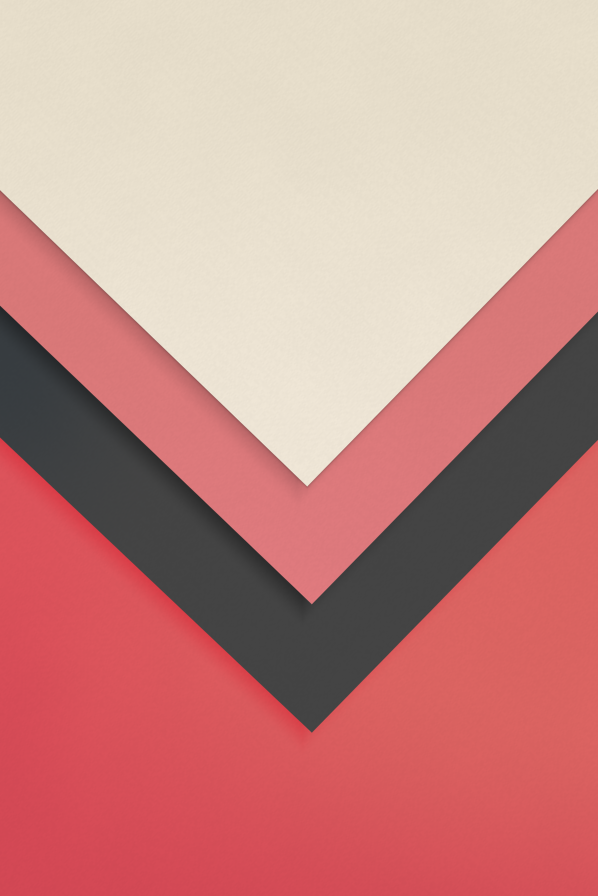
This background is drawn by a WebGL 1 fragment shader. Its source:

```glsl
precision highp float;

uniform vec2 u_resolution;

// Sheet tips, in canvas widths from the lower left (canvas height is 1.5)
const vec2 CREAM_TIP = vec2(0.5137, 0.6855);
const vec2 PINK_TIP  = vec2(0.5215, 0.4883);
const vec2 DARK_TIP  = vec2(0.5215, 0.2734);

// Steepness of the left and right edge of each sheet
const vec2 CREAM_SLOPES = vec2(0.9657, 1.0243);
const vec2 PINK_SLOPES  = vec2(0.9588, 1.0245);
const vec2 DARK_SLOPES  = vec2(0.9476, 1.0247);

const vec3 CREAM_TOP  = vec3(0.900, 0.865, 0.790);
const vec3 CREAM_LOW  = vec3(0.930, 0.895, 0.835);
const vec3 PINK_SIDE  = vec3(0.850, 0.470, 0.470);
const vec3 PINK_LOW   = vec3(0.870, 0.475, 0.490);
const vec3 DARK_MID   = vec3(0.265, 0.265, 0.265);
const vec3 DARK_LEFT  = vec3(0.215, 0.235, 0.250);
const vec3 RED_LEFT   = vec3(0.860, 0.325, 0.355);
const vec3 RED_RIGHT  = vec3(0.855, 0.390, 0.380);
const vec3 RED_BOTTOM = vec3(0.825, 0.280, 0.330);
const vec3 RED_SHADE  = vec3(0.850, 0.170, 0.220);

const vec2 SHADOW_SHIFT = vec2(-0.016, -0.002);
const float SHADOW_BLUR = 0.030;
const float CONTACT_WIDTH = 0.002;
const float GRAIN_SCALE = 190.0;
const float GRAIN_AMOUNT = 0.022;

float hash(vec2 p) {
  return fract(sin(dot(p, vec2(127.1, 311.7))) * 43758.5453);
}

float valueNoise(vec2 p) {
  vec2 cell = floor(p);
  vec2 f = fract(p);
  f = f * f * (3.0 - 2.0 * f);
  float low = mix(hash(cell), hash(cell + vec2(1.0, 0.0)), f.x);
  float high = mix(hash(cell + vec2(0.0, 1.0)), hash(cell + vec2(1.0, 1.0)), f.x);
  return mix(low, high, f.y);
}

// Signed distance to a V-shaped sheet, positive inside
float sheetDistance(vec2 p, vec2 tip, vec2 slopes) {
  vec2 q = p - tip;
  vec2 edges = vec2(q.y) + vec2(q.x, -q.x) * slopes;
  edges /= sqrt(1.0 + slopes * slopes);
  return min(edges.x, edges.y);
}

float sheetMask(float d) {
  float halfPixel = 0.7 / u_resolution.x;
  return smoothstep(-halfPixel, halfPixel, d);
}

// Soft shadow cast to the lower left
float castShadow(vec2 p, vec2 tip, vec2 slopes) {
  float d = sheetDistance(p - SHADOW_SHIFT, tip, slopes);
  return smoothstep(-SHADOW_BLUR, SHADOW_BLUR, d);
}

void main() {
  vec2 uv = gl_FragCoord.xy / u_resolution;
  vec2 p = uv * vec2(1.0, 1.5);

  float cream = sheetDistance(p, CREAM_TIP, CREAM_SLOPES);
  float pink = sheetDistance(p, PINK_TIP, PINK_SLOPES);
  float dark = sheetDistance(p, DARK_TIP, DARK_SLOPES);

  // Red base with its shading
  vec3 color = mix(RED_LEFT, RED_RIGHT, smoothstep(0.0, 0.8, p.x));
  float bottomShade = 1.0 - smoothstep(-0.05, 0.48, p.y + 0.16 * p.x);
  color = mix(color, RED_BOTTOM, bottomShade);
  float leftShade = (1.0 - smoothstep(0.0, 0.18, p.x)) * (1.0 - smoothstep(0.3, 0.65, p.y));
  color = mix(color, RED_BOTTOM, 0.6 * leftShade);
  color = mix(color, RED_SHADE, 0.75 * castShadow(p, DARK_TIP, DARK_SLOPES));

  // Charcoal sheet
  float coolness = (1.0 - smoothstep(0.0, 0.3, p.x)) * smoothstep(0.5, 0.9, p.y);
  vec3 charcoal = mix(DARK_MID, DARK_LEFT, coolness);
  charcoal *= 1.0 - 0.45 * castShadow(p, PINK_TIP, PINK_SLOPES);
  color = mix(color, charcoal, sheetMask(dark));

  // Pink sheet, with a thin contact line under the cream one
  vec3 rose = mix(PINK_LOW, PINK_SIDE, smoothstep(0.5, 1.0, p.y));
  rose *= 1.0 - 0.20 * castShadow(p, CREAM_TIP, CREAM_SLOPES);
  rose *= 1.0 - 0.25 * exp(-max(-cream, 0.0) / CONTACT_WIDTH);
  color = mix(color, rose, sheetMask(pink));

  // Cream sheet
  vec3 ivory = mix(CREAM_LOW, CREAM_TOP, smoothstep(0.70, 1.45, p.y));
  color = mix(color, ivory, sheetMask(cream));

  // Slanted paper fibres over broad mottling
  vec2 fibre = vec2(p.x + p.y, 1.6 * (p.y - p.x)) * GRAIN_SCALE;
  float grain = valueNoise(fibre) - 0.5 + 0.4 * (valueNoise(p * 14.0) - 0.5);
  color *= 1.0 + GRAIN_AMOUNT * grain;

  gl_FragColor = vec4(color, 1.0);
}
```
